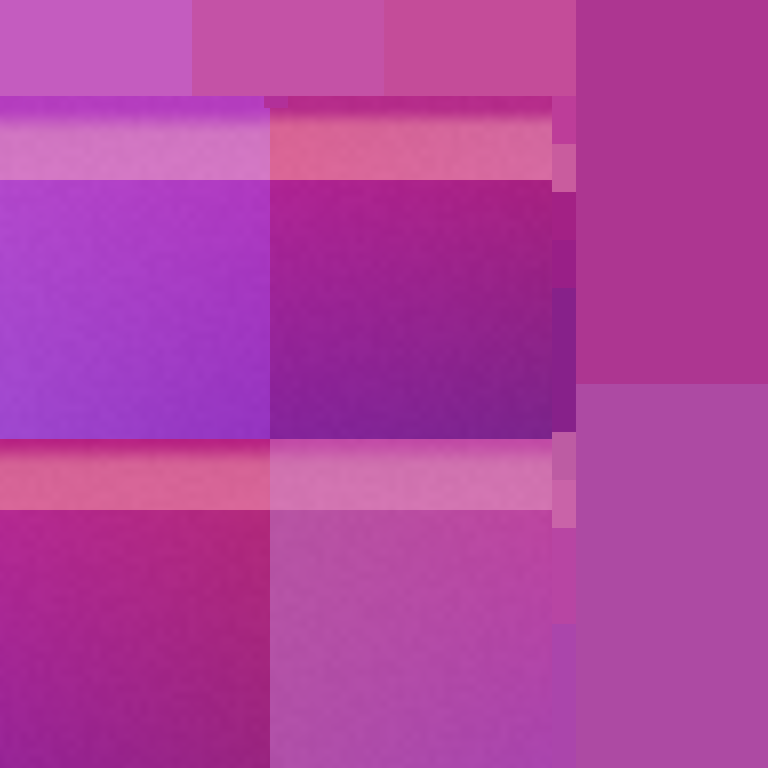
A three.js fragment shader for this background:

```glsl
// Draws a violet and magenta mosaic of shaded panels, pale bands and flat blocks.
varying vec2 vUv;

const float GRID = 16.0;    // grid units across the canvas
const float SOFT = 0.012;   // half width of a smoothed edge, in grid units
const float SPLIT = 5.625;  // upright seam between the panels
const float STRIP = 11.5;   // left side of the stepped strip
const float SIDE = 12.0;    // left side of the large flat blocks
const float TOP = 14.0;     // lower side of the top row

float hash(vec2 p) {
  p = fract(p * vec2(0.1031, 0.1137));
  p += dot(p, p.yx + 33.33);
  return fract((p.x + p.y) * p.x * 7.31);
}

float noise(vec2 p) {
  vec2 i = floor(p);
  vec2 f = fract(p);
  f = f * f * (3.0 - 2.0 * f);
  return mix(mix(hash(i), hash(i + vec2(1.0, 0.0)), f.x),
             mix(hash(i + vec2(0.0, 1.0)), hash(i + 1.0), f.x), f.y);
}

float edge(float at, float x) {
  return smoothstep(at - SOFT, at + SOFT, x);
}

// Coverage of a rectangle from its lower left to its upper right corner.
float box(vec2 p, vec2 lo, vec2 hi) {
  return edge(lo.x, p.x) * edge(lo.y, p.y) *
         (1.0 - edge(hi.x, p.x)) * (1.0 - edge(hi.y, p.y));
}

// Four corner colours blended over a rectangle.
vec3 panel(vec2 p, vec2 lo, vec2 hi, vec3 topLeft, vec3 topRight, vec3 lowLeft, vec3 lowRight) {
  vec2 t = clamp((p - lo) / (hi - lo), 0.0, 1.0);
  return mix(mix(lowLeft, lowRight, t.x), mix(topLeft, topRight, t.x), t.y);
}

// Pale band with a soft shadow under its upper side.
vec3 band(float depth, float start, float fade, vec3 shade, vec3 light) {
  vec3 body = light + 0.012 * (depth - 1.0);
  return mix(shade, body, smoothstep(start, start + fade, depth));
}

// Panels and bands left and right of the seam.
vec3 panels(vec2 p) {
  float right = edge(SPLIT, p.x);
  float along = clamp((p.x - SPLIT) / (SIDE - SPLIT), 0.0, 1.0);

  vec3 violet = panel(p, vec2(0.0, 6.854), vec2(SPLIT, 12.25),
    vec3(0.70, 0.28, 0.80), vec3(0.69, 0.22, 0.75),
    vec3(0.62, 0.28, 0.81), vec3(0.58, 0.20, 0.75));
  vec3 plum = panel(p, vec2(SPLIT, 6.854), vec2(SIDE, 12.25),
    vec3(0.69, 0.14, 0.58), vec3(0.66, 0.13, 0.50),
    vec3(0.52, 0.14, 0.61), vec3(0.48, 0.14, 0.54));
  vec3 magenta = panel(p, vec2(0.0), vec2(SPLIT, 5.375),
    vec3(0.71, 0.16, 0.57), vec3(0.70, 0.16, 0.48),
    vec3(0.59, 0.14, 0.59), vec3(0.60, 0.14, 0.50));
  vec3 orchid = panel(p, vec2(SPLIT, 0.0), vec2(SIDE, 5.375),
    vec3(0.72, 0.33, 0.64), vec3(0.74, 0.26, 0.62),
    vec3(0.69, 0.31, 0.66), vec3(0.66, 0.26, 0.68));

  float upperDepth = TOP - p.y;
  vec3 lilacBand = band(upperDepth, 0.2, 0.65, vec3(0.71, 0.24, 0.75), vec3(0.82, 0.46, 0.76));
  vec3 coralBand = band(upperDepth, 0.2, 0.5, vec3(0.71, 0.17, 0.54),
    mix(vec3(0.85, 0.39, 0.58), vec3(0.83, 0.41, 0.63), along));
  float lowerDepth = 6.854 - p.y;
  vec3 roseBand = band(lowerDepth, 0.0, 0.6, vec3(0.72, 0.13, 0.51), vec3(0.84, 0.39, 0.59));
  vec3 pinkBand = band(lowerDepth, 0.0, 0.6, vec3(0.76, 0.29, 0.65), vec3(0.82, 0.45, 0.69));

  vec3 color = mix(magenta, orchid, right);
  color = mix(color, mix(roseBand, pinkBand, right), edge(5.375, p.y));
  color = mix(color, mix(violet, plum, right), edge(6.854, p.y));
  return mix(color, mix(lilacBand, coralBand, right), edge(12.25, p.y));
}

// Flat steps stacked upward at the end of the panels.
vec3 steps(float y) {
  vec3 color = vec3(0.67, 0.27, 0.67);
  color = mix(color, vec3(0.72, 0.27, 0.64), edge(3.0, y));
  color = mix(color, vec3(0.79, 0.39, 0.66), edge(5.0, y));
  color = mix(color, vec3(0.74, 0.36, 0.64), edge(6.0, y));
  color = mix(color, vec3(0.53, 0.13, 0.54), edge(7.0, y));
  color = mix(color, vec3(0.60, 0.12, 0.53), edge(10.0, y));
  color = mix(color, vec3(0.64, 0.13, 0.52), edge(11.0, y));
  color = mix(color, vec3(0.79, 0.36, 0.62), edge(12.0, y));
  return mix(color, vec3(0.74, 0.24, 0.60), edge(13.0, y));
}

void main() {
  vec2 p = vUv * GRID;

  // Shaded panels with a faint mottled grain.
  vec3 color = panels(p) + 0.018 * (noise(p * 6.0) - 0.5);

  // Stepped strip and the small patch on the seam.
  color = mix(color, steps(p.y), edge(STRIP, p.x));
  color = mix(color, vec3(0.70, 0.19, 0.60), box(p, vec2(5.5, 13.75), vec2(6.0, TOP)));

  // Flat blocks along the top.
  vec3 topRow = mix(vec3(0.77, 0.36, 0.75), vec3(0.77, 0.32, 0.65), edge(4.0, p.x));
  topRow = mix(topRow, vec3(0.77, 0.30, 0.60), edge(8.0, p.x));
  color = mix(color, topRow, edge(TOP, p.y));

  // Two tall flat blocks on the right.
  vec3 side = mix(vec3(0.68, 0.29, 0.64), vec3(0.68, 0.21, 0.57), edge(8.0, p.y));
  color = mix(color, side, edge(SIDE, p.x));

  gl_FragColor = vec4(color, 1.0);
}
```
